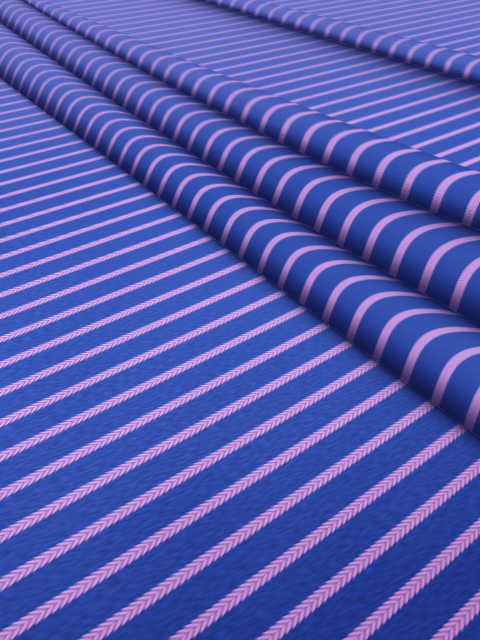
Write a Shadertoy shader that draws this texture.

```glsl
const vec3 NIGHT = vec3(.06, .06, .22);
const vec3 DEEP_BLUE = vec3(.12, .2, .53);
const vec3 BLUE = vec3(.23, .35, .73);
const vec3 HAZE = vec3(.53, .51, .82);
const vec3 MAUVE = vec3(.68, .47, .75);
const vec3 LILAC = vec3(.81, .63, .91);

// Fold outlines, front to back: quadratic coefficients of y over x
const vec3 LOWER[4] = vec3[4](vec3(.122, .75, 0.), vec3(.035, .72, -.12),
                              vec3(-.02, .62, -.15), vec3(-.093, .3, 0.));
const vec3 UPPER[4] = vec3[4](vec3(.035, .72, -.12), vec3(-.02, .62, -.15),
                              vec3(-.03, .44, -.055), vec3(-.103, .256, 0.));
const float DENSITY[4] = float[4](.95, .84, .72, .75);

float curve(vec3 k, float x) { return k.x + x * (k.y + x * k.z); }

vec2 gradientAt(vec2 cell) {
    float a = 6.2832 * fract(sin(dot(cell, vec2(127.1, 311.7))) * 4375.5);
    return vec2(cos(a), sin(a));
}

float gradientNoise(vec2 p) {
    vec2 i = floor(p), f = fract(p), u = f * f * (3. - 2. * f);
    vec2 e = vec2(1, 0);
    float low = mix(dot(gradientAt(i), f), dot(gradientAt(i + e), f - e), u.x);
    float high = mix(dot(gradientAt(i + e.yx), f - e.yx),
                     dot(gradientAt(i + 1.), f - 1.), u.x);
    return mix(low, high, u.y);
}

// Distance below the tilted horizon of the cloth plane
float depthScale(vec2 p) { return p.y + .3203 - .0526 * p.x; }

// Stripe number on the cloth plane
float stripeIndex(vec2 p) { return 10.07 * (1.906 - p.x) / depthScale(p) - 14.55; }

// Woven cloth: n counts stripes, s runs along them
vec3 cloth(float n, float s, float lit, vec2 p) {
    float far = smoothstep(.34, 0., p.y);
    float soft = min(fwidth(n), .25) * .75 + .012 + .07 * far;
    float detail = (1. - smoothstep(.2, .55, fwidth(s))) * (1. - far);
    float d = abs(fract(n + .5) - .5);

    // Herringbone ribs meeting at a darker spine
    float rib = cos(6.2832 * (s + d * 9.)) * detail;
    float halfWidth = .128 + .012 * rib;
    float stripe = 1. - smoothstep(halfWidth - soft, halfWidth + soft, d);
    vec3 thread = mix(MAUVE, LILAC, lit) * (1. + .14 * rib);
    thread *= 1. - .1 * detail * (1. - smoothstep(.0, .03, d));

    // Fine twill and uneven yarn in the ground
    float yarn = gradientNoise(vec2(n * 16. + s * .5, s * .8)) * detail;
    vec3 ground = mix(DEEP_BLUE, BLUE, lit) * (1. + .22 * yarn);

    vec3 col = mix(ground, thread, stripe);
    float sheen = smoothstep(.36, .0, p.y + .12 * p.x);
    return mix(col, HAZE, .62 * sheen * (.4 + .6 * lit));
}

void mainImage(out vec4 fragColor, in vec2 fragCoord) {
    vec2 p = vec2(fragCoord.x, iResolution.y - fragCoord.y) / iResolution.y;
    float px = 1. / iResolution.y;

    // Flat cloth in front of and behind the folds
    float lit = smoothstep(1.3, .5, p.y + .3 * p.x);
    lit = clamp(lit + .12 * gradientNoise(p * 5.), 0., 1.);
    float n = stripeIndex(p) * (p.y < curve(LOWER[0], p.x) ? .8 : 1.);
    vec3 col = cloth(n, 65. * (p.x + .91) / depthScale(p), lit, p);

    for (int i = 0; i < 4; i++) {
        float low = curve(LOWER[i], p.x), top = curve(UPPER[i], p.x);
        float height = max(low - top, .01);
        float t = clamp((low - p.y) / height, 0., 1.);

        // Stripes climb the fold, then lean over its crest
        float lean = .28 * t + .5 * t * t * t * t;
        float q = p.x - height * lean;
        float along = stripeIndex(vec2(q, curve(LOWER[i], q))) * DENSITY[i];
        float crest = smoothstep(-.05, .75, t) * (1. - .3 * smoothstep(.85, 1., t));
        vec3 fold = cloth(along, 130. * height * (t + lean), crest * .9, p);
        fold = mix(NIGHT, fold, .22 + .78 * smoothstep(-.05, .4, t));

        float inside = smoothstep(-px, px, low - p.y) * smoothstep(-px, px, p.y - top);
        col = mix(col, fold, inside);

        // Contact shadow under the fold
        float below = max(p.y - low, 0.);
        float reach = .004 + .014 * p.x;
        float shade = smoothstep(-px, px, p.y - low) * exp(-below / reach);
        col = mix(col, NIGHT, shade * (.55 + .4 * smoothstep(0., .5, p.x)));
    }
    fragColor = vec4(col, 1.);
}
```
